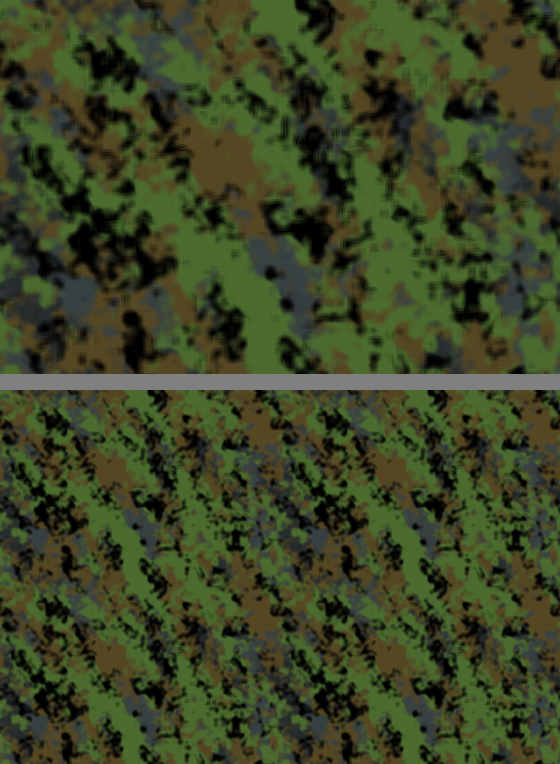
Top: one tile. Bottom: repeated 2 by 2.
Write a WebGL 1 fragment shader that draws this pattern.

```glsl
precision highp float;
uniform vec2 u_resolution;

// The tile measures 3 x 2 units, so whole frequencies always wrap.
const vec2 TILE = vec2(3.0, 2.0);

float hash(vec2 cell, float seed) {
  vec3 q = fract(vec3(cell.xyx + seed * 7.31) * vec3(0.1031, 0.1030, 0.0973));
  q += dot(q, q.yzx + 33.33);
  return fract((q.x + q.y) * q.z);
}

// Value noise that repeats with the tile
float noise(vec2 p, float freq, float seed) {
  vec2 g = p * freq;
  vec2 cell = floor(g);
  vec2 f = g - cell;
  f = f * f * (3.0 - 2.0 * f);
  vec2 period = TILE * freq;
  vec2 lo = mod(cell, period);
  vec2 hi = mod(cell + 1.0, period);
  return mix(
    mix(hash(lo, seed), hash(vec2(hi.x, lo.y), seed), f.x),
    mix(hash(vec2(lo.x, hi.y), seed), hash(hi, seed), f.x), f.y);
}

// Noise averaged along a slanted line gives brush-like strokes
float strokes(vec2 p, vec2 along, float freq, float seed) {
  float sum = 0.0;
  for (int i = -3; i <= 3; i++) {
    sum += noise(p + along * float(i), freq, seed);
  }
  return sum / 7.0;
}

// Stroke mask with a speckled edge; the speckles are blurred by a 3 x 3 kernel
float patches(vec2 p, vec2 along, float freq, float grain, float level, float seed) {
  float field = strokes(p, along, freq, seed) - level;
  field += 0.36 * (noise(p, 13.0, seed + 1.0) - 0.5);
  float mask = 0.0;
  for (int i = -1; i <= 1; i++) {
    for (int j = -1; j <= 1; j++) {
      vec2 offset = 0.015 * vec2(float(i), float(j));
      float speckle = noise(p + offset, 34.0, seed + 2.0) - 0.5;
      mask += smoothstep(-0.075, 0.075, field + grain * speckle);
    }
  }
  return mask / 9.0;
}

void main() {
  vec2 p = gl_FragCoord.xy / u_resolution * TILE;

  // Strokes fall to the right, with a slowly drifting slope
  float angle = mix(0.7, 1.2, noise(p, 1.0, 3.0));
  vec2 along = vec2(cos(angle), -sin(angle));

  vec3 slate = mix(vec3(0.14, 0.16, 0.165), vec3(0.22, 0.255, 0.26),
                   smoothstep(0.3, 0.6, strokes(p, along * 0.07, 6.0, 11.0)));
  vec3 brown = vec3(0.335, 0.28, 0.135);
  vec3 green = vec3(0.295, 0.425, 0.18);
  vec3 black = vec3(0.0);

  // Layers from the ground up
  vec3 color = slate;
  color = mix(color, brown, patches(p, along * 0.065, 6.0, 0.4, 0.46, 21.0));
  color = mix(color, green, patches(p, along * 0.075, 6.0, 0.4, 0.53, 37.0));
  color = mix(color, black, patches(p, along * 0.05, 8.0, 0.6, 0.68, 53.0));

  gl_FragColor = vec4(color, 1.0);
}
```
